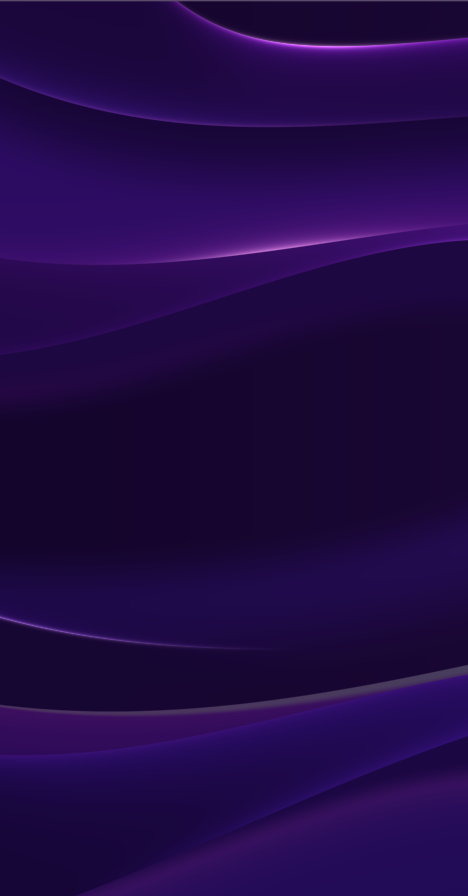
This background is drawn by a Shadertoy shader. Its source:

```glsl
// Cubic through four heights at x = 0, 1/3, 2/3 and 1
float curve(float x, vec4 h) {
    float a = 3.0 * x, b = a - 1.0, c = a - 2.0, d = a - 3.0;
    return dot(h, vec4(-b * c * d / 6.0, a * c * d / 2.0, -a * b * d / 2.0, a * b * c / 6.0));
}

// Light fading away on the positive side of an edge
float fade(float d, float reach) {
    return exp(-max(d, 0.0) / reach);
}

float bump(float x, float center, float width) {
    float q = (x - center) / width;
    return exp(-q * q);
}

// Antialiased step across an edge
float cover(float d) {
    float soft = 0.9 / iResolution.y;
    return smoothstep(-soft, soft, d);
}

void mainImage(out vec4 fragColor, in vec2 fragCoord) {
    vec2 uv = fragCoord / iResolution.xy;
    float x = uv.x, y = 1.0 - uv.y;

    // Signed depth below each fold, y running downward
    float q = x - 0.72;
    float arc = y - 0.052 + 0.22 * q * q * exp(-2.0 * q);
    float brow = y - curve(x, vec4(0.087, 0.134, 0.141, 0.130));
    float flare = y - curve(x, vec4(0.288, 0.2935, 0.2735, 0.250));
    float sash = y - curve(x, vec4(0.396, 0.3555, 0.301, 0.268));
    float hollow = y - curve(x, vec4(0.456, 0.423, 0.370, 0.345));
    float haze = y - curve(x, vec4(0.632, 0.634, 0.615, 0.573));
    float thread = y - curve(x, vec4(0.689, 0.719, 0.7245, 0.722));
    float rim = y - curve(x, vec4(0.7865, 0.793, 0.775, 0.742));
    float ribbon = y - curve(x, vec4(0.8425, 0.8295, 0.792, 0.753));
    float wave = y - curve(x, vec4(1.03, 0.9635, 0.889, 0.8215));
    float swell = y - curve(x, vec4(1.02, 0.965, 0.901, 0.860));

    vec3 night = mix(vec3(0.075, 0.018, 0.17), vec3(0.098, 0.026, 0.20), x);
    vec3 col = night;

    // Top fold, lit below the arc and above its lower edge
    vec3 layer = vec3(0.105, 0.025, 0.23);
    layer += vec3(0.09, 0.015, 0.16) * fade(arc, 0.035) * smoothstep(0.25, 0.6, x);
    layer += vec3(0.33, 0.07, 0.38) * fade(arc, 0.006) * (0.5 + 0.5 * bump(x, 0.72, 0.25));
    layer += vec3(0.08, 0.04, 0.20) * fade(-brow, 0.022) * (0.35 + 0.65 * bump(x, 0.2, 0.4));
    layer += vec3(0.19, 0.09, 0.14) * fade(-brow, 0.0025) * bump(x, 0.4, 0.5);
    col = mix(col, layer, cover(arc));
    col += vec3(0.5, 0.36, 0.45) * fade(abs(arc), 0.0018) * (0.2 + bump(x, 0.68, 0.16));

    // Wide fold, rising to magenta and a white flare
    layer = mix(vec3(0.095, 0.025, 0.22), vec3(0.17, 0.045, 0.38), smoothstep(0.0, 0.10, brow));
    layer += vec3(0.19, 0.045, 0.14) * fade(-flare, 0.024) * (0.25 + 0.75 * bump(x, 0.65, 0.42));
    layer += vec3(0.30, 0.24, 0.23) * fade(-flare, 0.007) * bump(x, 0.59, 0.17);
    layer += vec3(0.20, 0.20, 0.15) * fade(-flare, 0.0025) * bump(x, 0.6, 0.25);
    col = mix(col, layer, cover(brow));

    // Sash under the flare
    layer = mix(vec3(0.13, 0.03, 0.28), vec3(0.20, 0.05, 0.39), x * x);
    layer += vec3(0.05, 0.01, 0.06) * fade(flare, 0.03);
    layer += vec3(0.05, 0.01, 0.07) * fade(-sash, 0.006);
    layer += vec3(0.14, 0.07, 0.16) * fade(-sash, 0.002) * smoothstep(0.65, 1.0, x);
    col = mix(col, layer, cover(flare));

    // Soft slope falling into the dark middle
    layer = vec3(0.115, 0.03, 0.255) + vec3(0.03, 0.0, 0.01) * bump(hollow, -0.012, 0.02) * (1.0 - x);
    layer = mix(layer, night, smoothstep(-0.025, 0.022, hollow));
    col = mix(col, layer, cover(sash));

    // Blue haze and the fading thread
    float mist = smoothstep(-0.03, 0.035, haze) * (1.0 - smoothstep(0.04, 0.15, haze));
    col += vec3(0.035, 0.017, 0.105) * mist;
    float under = cover(thread) * (1.0 - smoothstep(0.2, 0.75, x));
    col = mix(col, vec3(0.085, 0.022, 0.195), under);
    float threadLight = 1.0 - smoothstep(0.0, 0.68, x);
    col += vec3(0.42, 0.30, 0.46) * fade(abs(thread), 0.0014) * threadLight;
    col += vec3(0.05, 0.01, 0.10) * fade(-thread, 0.008) * threadLight * (1.0 - cover(thread));

    // Grey rim over a magenta band
    float thickness = 0.003 + 0.010 * x;
    layer = mix(vec3(0.17, 0.04, 0.34), vec3(0.25, 0.065, 0.38), fade(rim, 0.025));
    vec3 grey = mix(vec3(0.29, 0.19, 0.37), vec3(0.28, 0.24, 0.36), x);
    layer = mix(grey, layer, smoothstep(0.4, 1.3, rim / thickness));
    col = mix(col, layer, cover(rim));

    // Blue ribbon sinking into shadow
    layer = mix(vec3(0.085, 0.022, 0.215), vec3(0.165, 0.05, 0.41), fade(ribbon, 0.03 + 0.05 * x));
    layer += vec3(0.06, 0.015, 0.05) * fade(ribbon, 0.006);
    layer += vec3(0.07, 0.025, 0.16) * fade(-wave, 0.014) * smoothstep(0.1, 0.7, x);
    col = mix(col, layer, cover(ribbon));

    // Lowest wave with a soft lit swell
    layer = vec3(0.105, 0.028, 0.26);
    vec3 glow = mix(vec3(0.13, 0.042, 0.34), vec3(0.23, 0.07, 0.38), fade(swell - 0.01, 0.028));
    layer = mix(layer, glow, smoothstep(-0.012, 0.02, swell));
    col = mix(col, layer, cover(wave));

    // Pale hairline along the top
    col = mix(col, vec3(0.36, 0.30, 0.42), 1.0 - smoothstep(0.0008, 0.0022, y));
    fragColor = vec4(col, 1.0);
}
```
